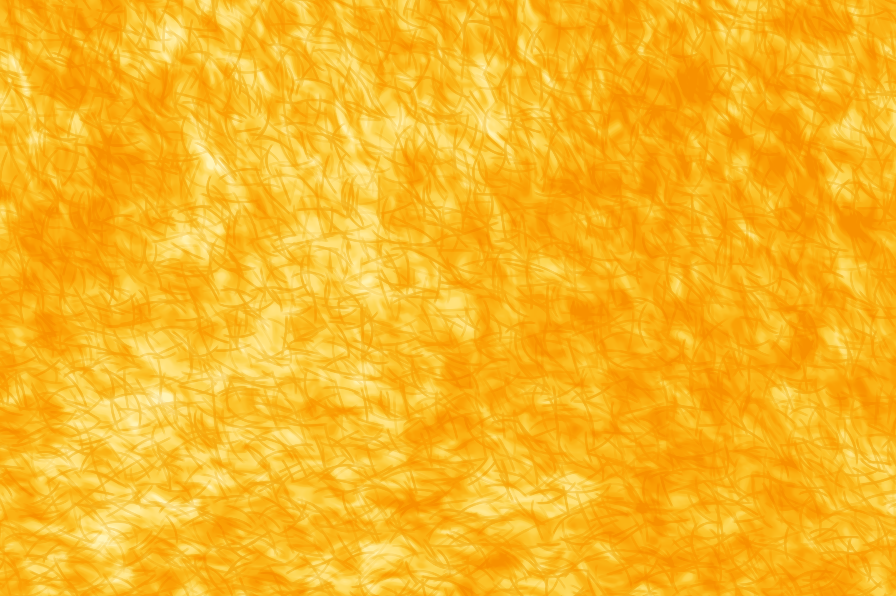
Give the GLSL for this texture, as a WebGL 2 fragment shader.

```glsl
#version 300 es
precision highp float;
// Backlit fibrous paper in warm orange and yellow. Broad glow, cloudy pulp and
// stretched flecks add up to one tone; curved hair-thin fibres scattered on
// jittered grids darken it, and a colour ramp turns the tone into pigment.

uniform vec2 u_resolution;
out vec4 fragColor;

const float FIBRE_CELL = 0.044;      // grid size of short fibres, canvas heights
const float LONG_CELL = 0.15;        // grid size of long fibres
const int SHORT_LAYERS = 5;
const float FIBRE_WIDTH = 0.0012;    // half width
const float FIBRE_SOFTNESS = 0.0018;
const float FIBRE_DARKENING = 1.25;
const float STEEP = 2.1;             // fibre direction in the upper part
const float FLAT = 2.95;             // fibre direction in the lower part
const float TONE_OFFSET = 0.38;

const vec3 DEEP   = vec3(0.97, 0.57, 0.00);
const vec3 ORANGE = vec3(0.98, 0.63, 0.02);
const vec3 AMBER  = vec3(0.98, 0.70, 0.08);
const vec3 GOLD   = vec3(0.985, 0.76, 0.16);
const vec3 YELLOW = vec3(0.99, 0.83, 0.31);
const vec3 CREAM  = vec3(1.00, 0.88, 0.47);
const vec3 GLINT  = vec3(1.00, 0.95, 0.70);
const vec3 FIBRE_TINT = vec3(0.975, 0.95, 0.94);

vec3 hash3(vec2 p) {
    vec3 q = fract(p.xyx * vec3(0.1031, 0.1030, 0.0973));
    q += dot(q, q.yxz + 33.33);
    return fract((q.xxy + q.yzz) * q.zyx);
}

// Value noise, centred on zero with a spread of about one
float noise(vec2 p) {
    vec2 i = floor(p), f = fract(p);
    f = f * f * (3.0 - 2.0 * f);
    float low = mix(hash3(i).x, hash3(i + vec2(1, 0)).x, f.x);
    float high = mix(hash3(i + vec2(0, 1)).x, hash3(i + vec2(1, 1)).x, f.x);
    return (mix(low, high, f.y) - 0.5) * 5.0;
}

mat2 rotation(float a) {
    float c = cos(a), s = sin(a);
    return mat2(c, -s, s, c);
}

float lobe(vec2 p, vec2 centre, vec2 size) {
    vec2 d = (p - centre) / size;
    return exp(-dot(d, d));
}

// 0 where fibres run steeply, 1 where they lie flat
float flatness(vec2 p) {
    return smoothstep(0.0, 1.0, 0.95 - 1.2 * p.y + 0.14 * noise(p * 3.0 + 70.0));
}

// Flecks of light stretched along one direction
float flecks(vec2 p, float angle) {
    vec2 q = rotation(angle) * p;
    q += 0.005 * vec2(noise(p * 24.0 + 5.0), noise(p * 24.0 + 31.0));
    return 0.55 * noise(q * vec2(25.0, 48.0) + 90.0)
         + 0.50 * noise(q * vec2(55.0, 105.0) + 140.0);
}

// Bent strands, one per grid cell, reaching into the neighbouring cells
float fibres(vec2 p, float cell, float seed, float lean) {
    vec2 home = floor(p / cell);
    float clear = 1.0;
    float soft = max(FIBRE_SOFTNESS, 1.0 / u_resolution.y);
    for (int y = -1; y <= 1; y++)
    for (int x = -1; x <= 1; x++) {
        vec2 id = home + vec2(x, y);
        vec3 place = hash3(id + seed);
        vec3 form = hash3(id + seed + 57.0);
        vec2 d = rotation(lean + (place.z - 0.5) * 2.2) * (p - (id + place.xy) * cell);
        float reach = cell * mix(0.5, 0.95, form.x);
        float bend = (form.y - 0.5) * 0.7 * (d.x * d.x / reach - 0.3 * reach);
        float across = 1.0 - smoothstep(0.0, soft, abs(d.y - bend) - FIBRE_WIDTH);
        float along = 1.0 - smoothstep(0.75 * reach, reach, abs(d.x));
        clear *= 1.0 - across * along * mix(0.25, 0.85, form.z);
    }
    return 1.0 - clear;
}

vec3 pigment(float t) {
    vec3 c = mix(DEEP, ORANGE, smoothstep(-2.5, -1.3, t));
    c = mix(c, AMBER, smoothstep(-1.3, -0.3, t));
    c = mix(c, GOLD, smoothstep(-0.3, 0.5, t));
    c = mix(c, YELLOW, smoothstep(0.5, 1.3, t));
    c = mix(c, CREAM, smoothstep(1.3, 2.1, t));
    return mix(c, GLINT, smoothstep(2.1, 3.4, t));
}

void main() {
    vec2 p = gl_FragCoord.xy / u_resolution.y;
    float layFlat = flatness(p);

    // Broad light and shade
    float tone = TONE_OFFSET - 0.15;
    tone += 1.15 * lobe(p, vec2(0.40, 0.55), vec2(0.27, 0.42));
    tone += 0.55 * lobe(p, vec2(0.70, 0.82), vec2(0.20, 0.18));
    tone -= 0.90 * lobe(p, vec2(1.10, 0.58), vec2(0.28, 0.30));
    tone -= 0.60 * lobe(p, vec2(0.05, 0.48), vec2(0.16, 0.30));

    // Cloudy pulp
    vec2 drift = p + 0.02 * vec2(noise(p * 7.0), noise(p * 7.0 + 40.0));
    tone += 0.22 * noise(drift * 5.0 + 11.0) + 0.36 * noise(drift * 11.0 + 23.0);
    tone += 0.32 * noise(drift * 22.0 + 37.0);
    tone += mix(flecks(p, STEEP), flecks(p, FLAT), layFlat);

    // Web of fibres
    float lean = mix(STEEP, FLAT, layFlat);
    float clear = 1.0 - 0.8 * fibres(p, LONG_CELL, 400.0, lean);
    for (int i = 0; i < SHORT_LAYERS; i++) {
        float k = float(i);
        vec2 shifted = p + FIBRE_CELL * vec2(0.37, 0.61) * k;
        clear *= 1.0 - fibres(shifted, FIBRE_CELL, 17.0 + 83.0 * k, lean);
    }
    float web = 1.0 - clear;

    vec3 colour = pigment(tone - FIBRE_DARKENING * web);
    colour *= mix(vec3(1.0), FIBRE_TINT, web * smoothstep(-0.5, 1.5, tone));
    fragColor = vec4(colour, 1.0);
}
```
